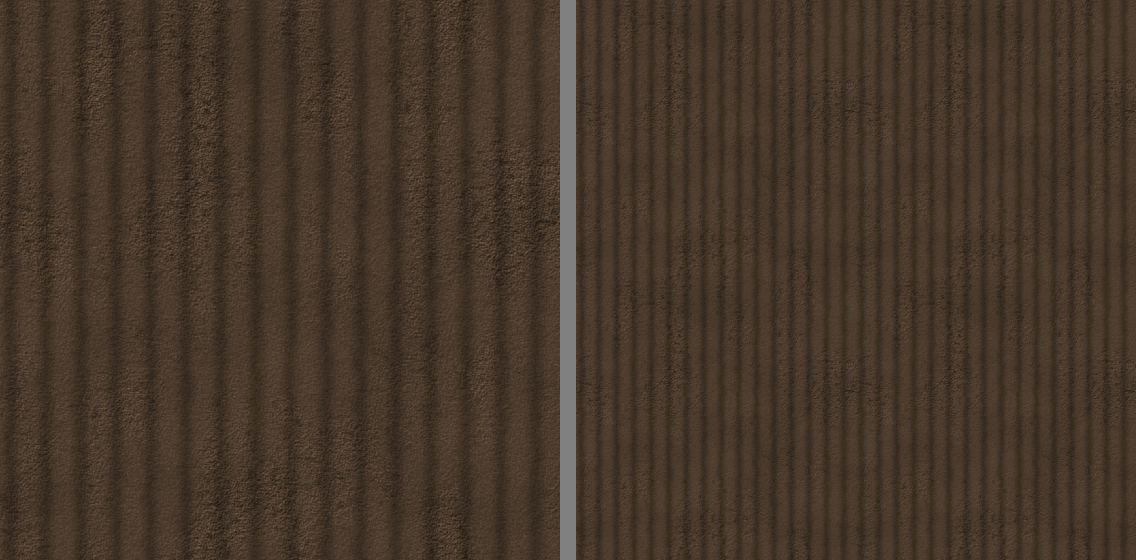
Left: one tile. Right: repeated 2 by 2.
Reproduce this texture procedurally as a Shadertoy shader.

```glsl
const float TAU = 6.2831853;

// Unit gradient at a lattice cell, from an integer hash
vec2 cellGradient(vec2 cell) {
    uvec2 h = uvec2(cell) * 1664525u + 1013904u;
    h.x += h.y * 1664525u;
    h.y += h.x * 1664525u;
    h ^= h >> 16;
    h.x += h.y * 1664525u;
    h ^= h >> 16;
    float angle = float(h.x & 65535u) / 65536.0 * TAU;
    return vec2(cos(angle), sin(angle));
}

float cornerValue(vec2 cell, vec2 corner, vec2 local, vec2 period) {
    vec2 wrapped = mod(cell + corner, period) + 17.0 * period;
    return dot(cellGradient(wrapped), local - corner);
}

// Gradient noise that wraps over the canvas
float noise(vec2 uv, vec2 period) {
    vec2 p = uv * period;
    vec2 cell = floor(p);
    vec2 local = p - cell;
    vec2 w = local * local * local * (local * (local * 6.0 - 15.0) + 10.0);
    float bottom = mix(cornerValue(cell, vec2(0, 0), local, period),
                       cornerValue(cell, vec2(1, 0), local, period), w.x);
    float top = mix(cornerValue(cell, vec2(0, 1), local, period),
                    cornerValue(cell, vec2(1, 1), local, period), w.x);
    return mix(bottom, top, w.y);
}

// Wrapping sum of octaves, each half as strong as the last
float fbm(vec2 uv, vec2 period, int octaves) {
    float sum = 0.0, strength = 1.0;
    for (int i = 0; i < octaves; i++) {
        sum += strength * noise(uv, period);
        period *= 2.0;
        strength *= 0.5;
    }
    return sum;
}

// Height of the crumbly grain
float grainHeight(vec2 uv) {
    return 0.5 * noise(uv, vec2(71, 83))
         + 0.6 * noise(uv, vec2(137, 149))
         + 0.8 * noise(uv, vec2(263, 281));
}

void mainImage(out vec4 fragColor, in vec2 fragCoord) {
    vec2 uv = fragCoord / iResolution.xy;

    // Sixteen soft vertical ridges with slightly ragged grooves
    float wobble = 0.10 * fbm(uv, vec2(28, 24), 4);
    float grooveDistance = abs(fract(uv.x * 16.0 - 0.31 + wobble + 0.5) - 0.5);
    float shade = mix(0.77, 1.06, smoothstep(-0.04, 0.38, grooveDistance));

    // Broad worn patches, taller than wide, with coarser grain
    float rough = smoothstep(-0.3, 0.65, fbm(uv, vec2(7, 4), 5));
    shade *= 1.0 + 0.10 * fbm(uv, vec2(5, 6), 5);

    // Grain lit from the upper left
    vec2 lightStep = vec2(-0.0006, 0.0010);
    float relief = grainHeight(uv - lightStep) - grainHeight(uv + lightStep);
    shade *= 1.0 + relief * mix(0.2, 0.6, rough);

    // Fine speckle
    float speckle = noise(uv, vec2(307, 293)) + 0.6 * noise(uv, vec2(181, 197));
    shade *= 1.0 + speckle * mix(0.16, 0.30, rough);

    // Small dark pits and crumbs gathered in the worn patches
    float pits = smoothstep(0.05, 0.7, fbm(uv, vec2(50, 64), 3));
    shade *= 1.0 - pits * mix(0.06, 0.32, rough);

    vec3 earthBrown = vec3(0.287, 0.225, 0.171);
    fragColor = vec4(earthBrown * shade, 1.0);
}
```
